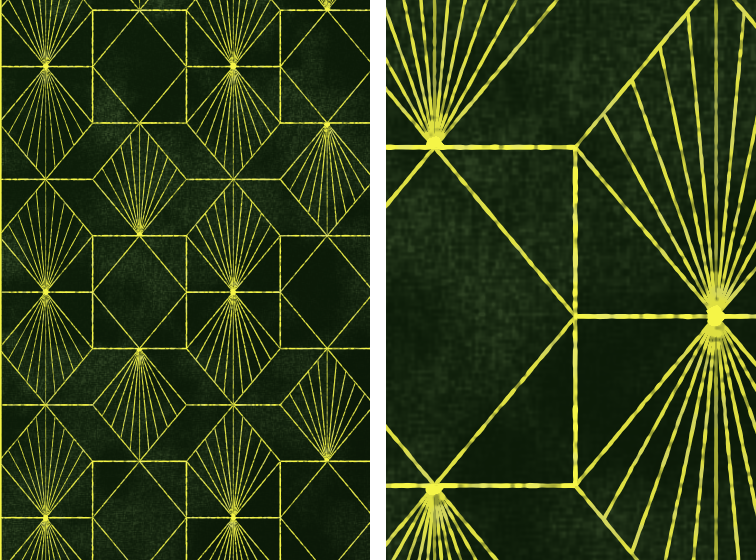
Left, the full canvas; right, a detail of the centre.
Reproduce this pattern procedurally as a WebGL 1 fragment shader.

```glsl
precision highp float;
// Art deco lattice: columns of diamonds, every other column shifted by half a
// diamond, with fans of gold rays on mottled dark green cloth. Each point is
// folded into one diamond cell and measured against its lines.

uniform vec2 u_resolution;

// Lengths are fractions of the canvas width, y runs down from the top.
#define HALF_CELL vec2(0.1268, 0.1524)
#define FIRST_FOCUS vec2(0.1235, 0.1800)
#define FRAME_WIDTH 0.0021
#define EDGE_WIDTH 0.0017
#define RAY_WIDTH 0.0015
#define KNOT_RADIUS 0.0085
#define BORDER 0.0045
#define CLOTH_DARK vec3(0.050, 0.112, 0.035)
#define CLOTH_LIGHT vec3(0.180, 0.260, 0.135)
#define GOLD_DULL vec3(0.62, 0.64, 0.21)
#define GOLD_BRIGHT vec3(0.96, 0.96, 0.28)
#define GOLD_PALE vec3(0.88, 0.89, 0.44)

float hash(vec2 p) {
  return fract(sin(dot(p, vec2(127.1, 311.7))) * 43758.5453);
}

float noise(vec2 p) {
  vec2 i = floor(p), f = fract(p);
  f = f * f * (3.0 - 2.0 * f);
  return mix(mix(hash(i), hash(i + vec2(1.0, 0.0)), f.x),
             mix(hash(i + vec2(0.0, 1.0)), hash(i + 1.0), f.x), f.y);
}

float fbm(vec2 p) {
  float sum = 0.0, amp = 0.5;
  for (int i = 0; i < 5; i++) {
    sum += amp * noise(p);
    p = p * 2.1 + 17.3;
    amp *= 0.5;
  }
  return sum;
}

// Antialiased coverage of a line at distance d.
float stroke(float d, float halfWidth) {
  float pixel = 1.0 / u_resolution.x;
  return clamp((halfWidth - d) / pixel + 0.5, 0.0, 1.0);
}

// Distance to the segment from the origin to b.
float rayDistance(vec2 p, vec2 b) {
  return length(p - b * clamp(dot(p, b) / dot(b, b), 0.0, 1.0));
}

vec3 cloth(vec2 p) {
  float blotch = smoothstep(0.34, 0.72, fbm(p * 7.0 + 3.0));
  float weave = 0.5 * noise(p * vec2(330.0, 140.0)) + 0.5 * noise(p * vec2(140.0, 330.0));
  float shade = 1.15 - 0.30 * p.x - 0.18 * p.y;
  float lit = blotch * (0.25 + 1.2 * weave * weave) + 0.22 * (weave - 0.4);
  return mix(CLOTH_DARK, CLOTH_LIGHT, clamp(lit * shade, 0.0, 1.0)) * mix(1.0, shade, 0.4);
}

void main() {
  vec2 p = vec2(gl_FragCoord.x, u_resolution.y - gl_FragCoord.y) / u_resolution.x;
  vec2 h = HALF_CELL;

  // Fold into a diamond cell; odd columns are shifted by half a diamond.
  vec2 g = p - FIRST_FOCUS;
  float column = floor(g.x / (2.0 * h.x) + 0.5);
  float odd = mod(column, 2.0);
  float shiftedY = g.y + odd * h.y;
  float row = floor(shiftedY / (2.0 * h.y));
  vec2 q = vec2(g.x - 2.0 * h.x * column, shiftedY - 2.0 * h.y * (row + 0.5));
  vec2 a = abs(q);

  // Uneven metal leaf along the lines.
  float wear = noise(p * 190.0);
  float ragged = 0.75 + 0.5 * wear;

  // Frame: horizontals between diamonds, uprights beside the even foci.
  float gold = stroke(h.y - a.y, FRAME_WIDTH * ragged);
  float upright = step(mod(g.y + h.y, 4.0 * h.y), 2.0 * h.y);
  gold = max(gold, upright * stroke(h.x - a.x, FRAME_WIDTH * ragged));
  float edge = abs(dot(a, h.yx) - h.x * h.y) / length(h);
  gold = max(gold, 0.9 * stroke(edge, EDGE_WIDTH * ragged));

  // Even columns are all fans; odd ones alternate with empty diamonds.
  float hasFan = mix(1.0, mod(row, 2.0), odd);
  float fromTop = mix(1.0 - mod(row, 2.0),
                      mod(floor(row * 0.5) + floor(column * 0.5), 2.0), odd);
  vec2 f = vec2(a.x, q.y * (2.0 * fromTop - 1.0) + h.y);
  float fan = 0.0;
  float strength = 0.85 + 0.25 * p.x + 0.2 * (hash(vec2(column, row)) - 0.5);
  for (int i = 1; i <= 5; i++) {
    float k = float(i) / 5.0;
    float d = rayDistance(f, h * vec2(1.0 - k, 1.0 + k));
    float level = i == 5 ? 0.65 : 0.9;
    fan = max(fan, level * stroke(d, RAY_WIDTH * ragged * strength));
  }
  float knot = stroke(length(f * vec2(1.0, 0.8)), KNOT_RADIUS * (0.6 + 0.6 * wear));
  gold = max(gold, hasFan * max(fan, knot));

  // Gold strip down the left side.
  float strip = stroke(p.x, BORDER);
  gold = max(gold, strip);

  vec3 leaf = mix(GOLD_DULL, GOLD_BRIGHT, smoothstep(0.05, 0.5, wear));
  leaf = mix(leaf, GOLD_PALE, 0.7 * smoothstep(0.55, 0.8, noise(p * 60.0 + 9.0)));
  leaf = mix(leaf, GOLD_BRIGHT, max(strip, hasFan * knot));
  gl_FragColor = vec4(mix(cloth(p), leaf, gold), 1.0);
}
```
